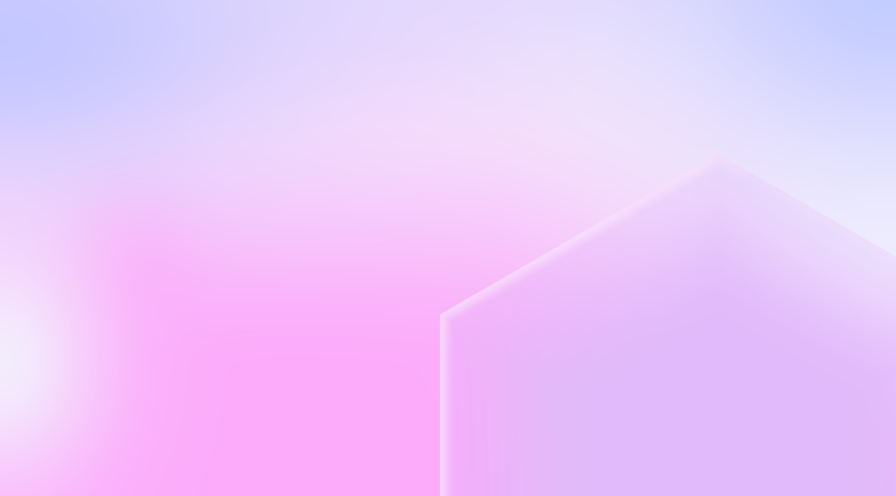
Give the GLSL for this background, as a WebGL 2 fragment shader.

```glsl
#version 300 es
precision highp float;
// Soft pastel backdrop with a translucent hexagonal pane at the lower right.
// A tilted vertical gradient is tinted by elliptical Gaussian glows; the pane
// is a hexagon distance function with an inner fade and a lit bevel.

uniform vec2 u_resolution;
out vec4 fragColor;

const vec3 PINK       = vec3(0.985, 0.67, 0.98);
const vec3 BLUSH      = vec3(0.96, 0.86, 0.985);
const vec3 LAVENDER   = vec3(0.90, 0.85, 0.99);
const vec3 PERIWINKLE = vec3(0.77, 0.78, 1.0);
const vec3 SKY        = vec3(0.76, 0.80, 1.0);
const vec3 PEARL      = vec3(0.95, 0.95, 0.99);
const vec3 VIOLET     = vec3(0.88, 0.73, 0.98);
const vec3 RIM_LIGHT  = vec3(0.985, 0.90, 0.99);

// Elliptical Gaussian falloff, 1 at the center.
float glow(vec2 p, vec2 center, vec2 radii) {
    vec2 q = (p - center) / radii;
    return exp(-dot(q, q));
}

// Signed distance bound of a hexagon with a vertex pointing up.
float hexagon(vec2 p, float apothem) {
    p = abs(p);
    return max(p.x, dot(p, vec2(0.5, 0.8660254))) - apothem;
}

// Backdrop: x runs from 0 to aspect, y from 0 to 1.
vec3 backdrop(vec2 p, float aspect) {
    float height = p.y + 0.15 * max(p.x - 1.0, 0.0);
    vec3 color = mix(PINK, BLUSH, smoothstep(0.25, 0.78, height));
    color = mix(color, LAVENDER, smoothstep(0.7, 1.0, p.y));

    // Cool upper corners and the pale sweep below the right one.
    color = mix(color, PERIWINKLE, glow(p, vec2(0.0, 0.92), vec2(0.5, 0.29)));
    color = mix(color, PEARL, 0.9 * glow(p, vec2(aspect, 0.53), vec2(0.48, 0.36)));
    color = mix(color, PEARL, 0.35 * glow(p, vec2(1.3, 0.86), vec2(0.3, 0.18)));
    color = mix(color, SKY, glow(p, vec2(aspect, 1.08), vec2(0.43, 0.38)));

    // Saturated smudge beside the bright spot on the left edge.
    color = mix(color, PINK, 0.7 * glow(p, vec2(0.27, 0.41), vec2(0.13, 0.17)));
    return mix(color, PEARL, 0.92 * glow(p, vec2(0.0, 0.27), vec2(0.21, 0.26)));
}

// Pane: backdrop tinted towards violet with depth, plus a bevel lit from the left.
vec3 addPane(vec3 color, vec2 p, float apothem, float pixel) {
    float d = hexagon(p, apothem);
    float depth = max(-d, 0.0);
    vec3 fill = mix(color, VIOLET, 0.3 + 0.7 * smoothstep(0.0, 0.3, depth));
    float bevel = 1.0 - smoothstep(0.0, 0.03, depth);
    float lit = mix(0.65, 0.15, smoothstep(-0.04, 0.08, p.x));
    fill = mix(fill, RIM_LIGHT, bevel * lit);
    float coverage = 1.0 - smoothstep(-pixel, pixel, d);
    return mix(color, fill, coverage);
}

void main() {
    vec2 p = gl_FragCoord.xy / u_resolution.y;
    float aspect = u_resolution.x / u_resolution.y;
    vec3 color = backdrop(p, aspect);
    color = addPane(color, p - vec2(1.448, 0.042), 0.561, 0.75 / u_resolution.y);
    fragColor = vec4(color, 1.0);
}
```
